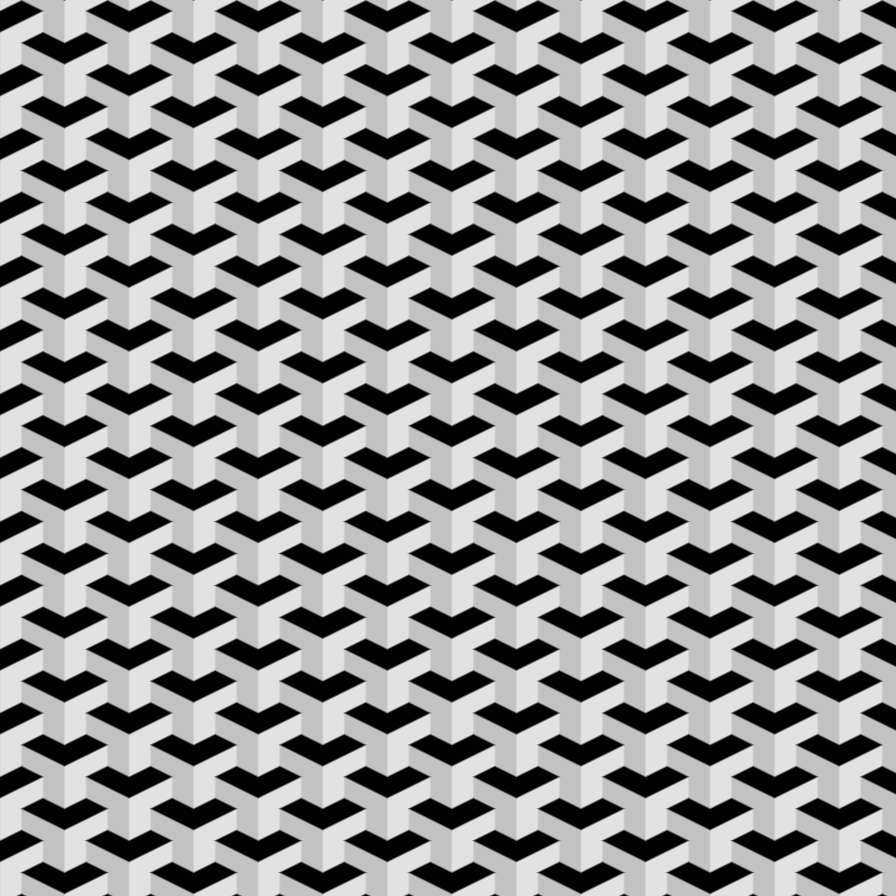
Give the GLSL for this pattern, as a Shadertoy shader.

```glsl
// Interlocking isometric chevron blocks: black tops, grey left faces, pale right faces.

const vec2  REPEATS  = vec2(6.94, 14.04);  // staggered tiles across and down
const vec2  ORIGIN   = vec2(0.0, 0.5366);  // lower apex of one even-column chevron
const float SOFTNESS = 0.0022;             // edge blur in canvas units
const vec3  TOP_BLACK  = vec3(0.008);
const vec3  LEFT_GREY  = vec3(0.762);
const vec3  RIGHT_PALE = vec3(0.888);

// One tile is six grid units wide and high, holding two columns.
const float TILE   = 6.0;
const float COLUMN = 3.0;
const vec2  GRID   = REPEATS * TILE;

float coverage(float dist, float blur) {
    return clamp(dist / blur + 0.5, 0.0, 1.0);
}

// Height above the V-shaped lower edge, wrapped to one vertical repeat.
float heightAboveV(vec2 p) {
    return mod(p.y - abs(p.x) + 0.5 * TILE, TILE) - 0.5 * TILE;
}

// Distance inside the chevron top, in canvas units.
float chevronTop(vec2 p) {
    float x = abs(p.x);
    float h = heightAboveV(p);
    float upperEdge = 3.0 - abs(x - 1.0) - x;
    return min(h, upperEdge - h) / length(GRID);
}

// Distance inside the right-hand post and arm face, in canvas units.
float rightFace(vec2 p) {
    float armBand = (1.0 - abs(heightAboveV(p) + 1.0)) / length(GRID);
    float arm  = min((2.0 - p.x) / GRID.x, armBand);
    float post = (1.0 - p.x) / GRID.x;
    return min(p.x / GRID.x, max(post, arm));
}

void mainImage(out vec4 fragColor, in vec2 fragCoord) {
    float side = min(iResolution.x, iResolution.y);
    float blur = max(SOFTNESS, 1.0 / side);
    vec2 grid = (fragCoord / side - ORIGIN) * GRID;
    float nearest = floor(grid.x / COLUMN + 0.5);

    // Combine the nearest column with its two staggered neighbours.
    float top = 0.0;
    float pale = 0.0;
    for (int i = -1; i <= 1; i++) {
        float column = nearest + float(i);
        float stagger = 0.5 * TILE * mod(column, 2.0);
        vec2 p = grid - vec2(column * COLUMN, stagger);
        top  = max(top, coverage(chevronTop(p), blur));
        pale = max(pale, coverage(rightFace(p), blur));
    }

    // Paint the side faces, then lay the tops over them.
    vec3 color = mix(LEFT_GREY, RIGHT_PALE, pale);
    color = mix(color, TOP_BLACK, top);
    fragColor = vec4(color, 1.0);
}
```
